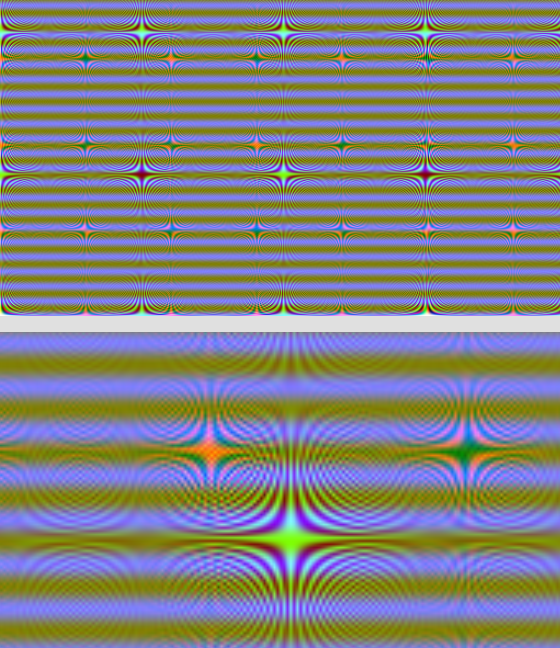
Top: the whole. Bottom: its middle third, enlarged.
Reproduce this pattern procedurally as a Shadertoy shader.

```glsl
// Moire stars on striped ground: red and green are cosines of x*y sampled on a
// fine lattice, so they fold into repeating hyperbolic stars; averaging blocks of
// samples calms the fringes between them. Blue is a cosine of height: the bands.

#define CELL_ROWS 288.0      // averaged cells over the canvas height
#define CELL_SAMPLES 3       // lattice samples along each side of a cell
#define RED_PERIOD 233.825   // star spacing, in samples
#define GREEN_PERIOD 387.5   // star spacing, in samples
#define BAND_PERIOD 40.41    // stripe spacing, in samples
#define MID_LEVEL 0.5
#define SWING 0.5

const float TAU = 6.2831853;

// Colour of one lattice sample; phases are in turns, wrapped to keep precision.
vec3 sampleColour(vec2 node) {
    float product = node.x * node.y;
    vec3 turns = vec3(product / RED_PERIOD, product / GREEN_PERIOD, node.y / BAND_PERIOD);
    return MID_LEVEL + SWING * cos(TAU * fract(turns));
}

// Mean colour of the samples inside one cell.
vec3 cellColour(vec2 cell) {
    vec3 sum = vec3(0.0);
    for (int j = 0; j < CELL_SAMPLES; j++)
        for (int i = 0; i < CELL_SAMPLES; i++)
            sum += sampleColour(cell * float(CELL_SAMPLES) + vec2(i, j));
    return sum / float(CELL_SAMPLES * CELL_SAMPLES);
}

void mainImage(out vec4 fragColor, in vec2 fragCoord) {
    // Cell position, independent of canvas size
    vec2 position = fragCoord * CELL_ROWS / iResolution.y - 0.5;
    vec2 cell = floor(position);
    vec2 blend = position - cell;

    // Smooth between the four surrounding cells
    vec3 lower = mix(cellColour(cell), cellColour(cell + vec2(1.0, 0.0)), blend.x);
    vec3 upper = mix(cellColour(cell + vec2(0.0, 1.0)), cellColour(cell + 1.0), blend.x);

    fragColor = vec4(mix(lower, upper, blend.y), 1.0);
}
```
